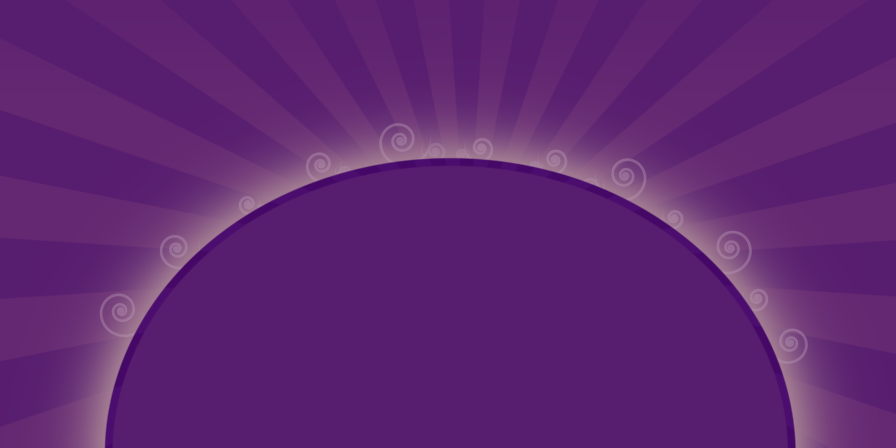
A WebGL 1 fragment shader for this background:

```glsl
precision highp float;

uniform vec2 u_resolution;

const float TAU = 6.2831853;

// Signed distance estimate to an ellipse centred on the origin
float ellipseDistance(vec2 p, vec2 radii) {
  float k = length(p / radii);
  return k * (k - 1.0) / max(length(p / (radii * radii)), 1e-4);
}

// Coverage of a logarithmic spiral line; side is +1 or -1
float curl(vec2 p, float radius, float side, float pixel) {
  float rho = max(length(p), 1e-4);
  float angle = atan(p.y, side * p.x + 1e-6);
  float turn = 1.1 * log(rho / radius) + angle / TAU;
  float gap = abs(fract(turn) - 0.5) * rho / 1.1;
  float line = 1.0 - smoothstep(0.0025 - 0.5 * pixel, 0.0025 + pixel, gap);
  return line * (1.0 - smoothstep(0.92, 1.0, rho / radius));
}

// Curls spread along the rim, each with a smaller companion
float flourishes(vec2 p, vec2 radii, float pixel) {
  float cover = 0.0;
  for (int i = 0; i < 12; i++) {
    float n = float(i);
    float t = radians(21.0 + 12.0 * n - 8.0 * sin(n * TAU / 22.0));
    float size = 0.049 + 0.021 * cos(9.91 * sqrt(n) - 1.26);
    vec2 q = p - radii * (1.0 + size) * vec2(cos(t), sin(t));
    float side = cos(t) < 0.0 ? -1.0 : 1.0;
    cover = max(cover, curl(q, size, side, pixel));
    q += size * vec2(1.1 * side, 0.35);
    cover = max(cover, 0.7 * curl(q, 0.45 * size, -side, pixel));
  }
  return cover;
}

void main() {
  float pixel = 1.0 / u_resolution.y;
  vec2 p = gl_FragCoord.xy / u_resolution * vec2(2.0, 1.0);
  vec3 violet = vec3(0.342, 0.112, 0.435);

  // Sunburst
  vec2 toRay = p - vec2(1.042, 0.401);
  float blur = 24.0 * pixel / max(length(toRay), 0.01);
  float ray = smoothstep(-blur, blur, -cos(24.0 * atan(toRay.y, toRay.x)));
  float fade = 1.0 - 0.5 * smoothstep(0.75, 1.0, p.y);
  vec3 color = mix(violet, vec3(0.392, 0.155, 0.447), ray * fade);

  // Warm glow around the dome
  vec2 domeRadii = vec2(0.771, 0.662);
  vec2 fromDome = p - vec2(1.005, -0.015);
  float dist = ellipseDistance(fromDome, domeRadii);
  float glow = exp(-pow(max(dist, 0.0) / 0.068, 1.3));
  color = mix(color, vec3(0.63, 0.48, 0.57), glow);

  // Pale scrollwork behind the dome
  float scroll = flourishes(fromDome, domeRadii, pixel);
  color = mix(color, vec3(0.72, 0.59, 0.71), 0.42 * scroll);

  // Dome with its dark rim
  vec3 rim = vec3(0.27, 0.03, 0.405) + 0.025 * ray;
  vec3 dome = mix(violet, rim, smoothstep(-pixel, pixel, dist + 0.017));
  color = mix(dome, color, smoothstep(-pixel, pixel, dist));

  gl_FragColor = vec4(color, 1.0);
}
```
